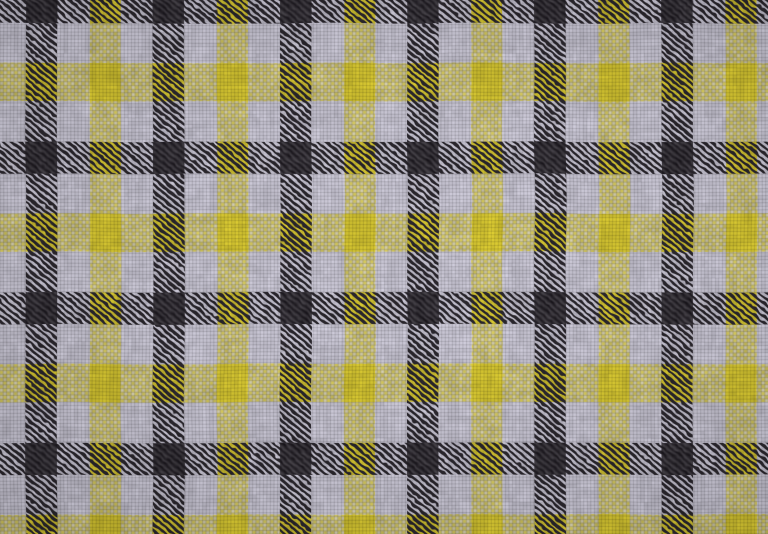
Give the GLSL for this texture, as a Shadertoy shader.

```glsl
// Woven check cloth: black and yellow stripes on pale lilac, in warp and weft.
// Thread colours cross in a plain weave, or in a diagonal twill wherever a
// black yarn runs; noise varies the yarns and supersampling smooths edges.

#define PERIOD vec2(0.2382, 0.2818)       // repeat size, canvas height = 1
#define BLACK_CENTRE vec2(0.0777, 0.1410)
#define YELLOW_CENTRE vec2(0.1976, 0.0010)
#define BLACK_WIDTH vec2(0.0590, 0.0600)
#define YELLOW_WIDTH vec2(0.0580, 0.0715)
#define THREADS 150.0                     // threads per canvas height
#define TWILL vec2(68.0, 82.0)            // diagonal ribs along x and y
#define LILAC vec3(0.705, 0.695, 0.745)
#define YELLOW vec3(0.745, 0.690, 0.170)
#define BLACK vec3(0.155, 0.142, 0.165)
#define SAMPLES 3

float hash(vec2 p) {
    vec3 q = fract(vec3(p.xyx) * 0.1031);
    q += dot(q, q.yzx + 33.33);
    return fract((q.x + q.y) * q.z);
}

float noise(vec2 p) {
    vec2 i = floor(p), f = fract(p);
    f = f * f * (3.0 - 2.0 * f);
    return mix(mix(hash(i), hash(i + vec2(1, 0)), f.x),
               mix(hash(i + vec2(0, 1)), hash(i + vec2(1, 1)), f.x), f.y);
}

// Coverage of the repeating stripes, separately for each axis
vec2 stripes(vec2 p, vec2 centre, vec2 width) {
    vec2 d = abs(fract((p - centre) / PERIOD + 0.5) - 0.5) * PERIOD - 0.5 * width;
    return 1.0 - smoothstep(-0.0008, 0.0008, d);
}

vec3 yarn(float black, float yellow) {
    return mix(mix(LILAC, YELLOW, yellow), BLACK, black);
}

vec3 cloth(vec2 p) {
    // Slight drift of the yarns
    vec2 drift = vec2(noise(p * vec2(3.0, 8.0)), noise(p.yx * vec2(3.0, 8.0) + 40.0)) - 0.5;
    vec2 q = p + 0.0025 * drift;
    vec2 black = stripes(q, BLACK_CENTRE, BLACK_WIDTH);
    vec2 yellow = stripes(q, YELLOW_CENTRE, YELLOW_WIDTH);
    vec3 warp = yarn(black.x, yellow.x);
    vec3 weft = yarn(black.y, yellow.y);

    // Uneven tone from thread to thread
    vec2 g = q * THREADS;
    vec2 cell = floor(g);
    warp *= 0.95 + 0.10 * hash(vec2(cell.x, floor(g.y / 9.0)));
    weft *= 0.95 + 0.10 * hash(vec2(floor(g.x / 9.0) + 300.0, cell.y));

    // Plain weave: soft checker of crossings with dark gaps between threads
    vec2 wave = sin(3.14159 * g);
    float plain = 0.5 + 0.28 * wave.x * wave.y;
    vec2 gap = 1.0 - abs(wave);
    float shade = 1.05 - 0.15 * dot(gap * gap, vec2(1.0));

    // Twill: broken diagonal ribs, with black warp lying a little higher
    float jitter = noise(g * 0.8 + 17.0) - 0.5;
    float rib = sin(6.28318 * dot(q, TWILL) + 2.2 * jitter) + 1.1 * jitter;
    float twill = smoothstep(-0.6, 0.6, rib + 0.20 * black.x - 0.05);

    float dark = max(black.x, black.y);
    vec3 col = mix(weft, warp, mix(plain, twill, dark));
    col *= mix(shade, 1.0, 0.6 * dark);
    col += 0.055 * black.x * black.y * (rib + 0.5);
    return col * (0.96 + 0.08 * noise(g * 0.5 + 71.0));
}

void mainImage(out vec4 fragColor, in vec2 fragCoord) {
    vec3 sum = vec3(0.0);
    for (int j = 0; j < SAMPLES; j++)
        for (int i = 0; i < SAMPLES; i++) {
            vec2 offset = (vec2(i, j) + 0.5) / float(SAMPLES) - 0.5;
            sum += cloth((fragCoord + offset) / iResolution.y);
        }
    vec3 col = sum / float(SAMPLES * SAMPLES);

    // Gentle fall of light toward the corners
    vec2 c = fragCoord / iResolution.xy - vec2(0.54, 0.54);
    col *= 1.04 - 0.26 * dot(c, c);
    fragColor = vec4(clamp(col, 0.0, 1.0), 1.0);
}
```
